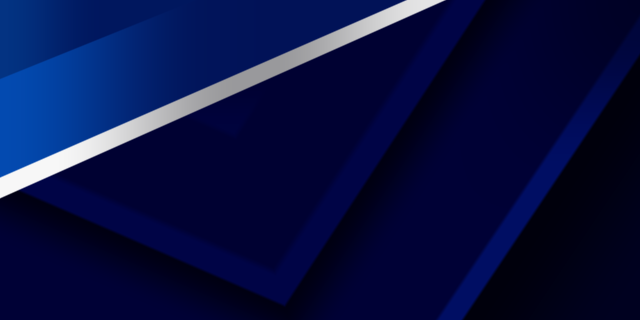
Give the GLSL for this background, as a Shadertoy shader.

```glsl
// Layered navy panels with lit rims and soft shadows under a slanted silver band.

// Colours
const vec3 SHADOW = vec3(0.0, 0.0, 0.045);
const vec3 GROUND = vec3(0.0, 0.005, 0.125);
const vec3 NAVY = vec3(0.0, 0.004, 0.21);
const vec3 PANEL = vec3(0.0, 0.004, 0.195);
const vec3 PANEL_RIM = vec3(0.0, 0.015, 0.275);
const vec3 BRIGHT_RIM = vec3(0.0, 0.055, 0.39);
const vec3 ROYAL = vec3(0.01, 0.29, 0.69);
const vec3 ROYAL_DARK = vec3(0.005, 0.085, 0.36);
const vec3 CORNER = vec3(0.01, 0.20, 0.51);
const vec3 CORNER_DARK = vec3(0.0, 0.09, 0.37);
const vec3 DEEP_BLUE = vec3(0.005, 0.07, 0.34);
const vec3 SILVER_DARK = vec3(0.60, 0.60, 0.61);
const vec3 SILVER_LIGHT = vec3(0.97);

// Layout in canvas heights: x from 0 to 2, y from 0 to 1
const vec2 PANEL_TIP = vec2(0.89, 0.044);
const vec2 PANEL_LEFT = vec2(0.08, 0.396);
const vec2 PANEL_RIGHT = vec2(1.516, 1.0);
const vec2 INNER_TIP = vec2(0.735, 0.572);
const vec2 WIDE_LOW = vec2(1.445, 0.0);
const vec2 WIDE_HIGH = vec2(2.0, 0.83);
const float RIM_WIDTH = 0.085;
const float BRIGHT_RIM_WIDTH = 0.066;
const float SHADOW_REACH = 0.17;

// Signed distance to the line a-b, positive on its right-hand side
float lineSide(vec2 p, vec2 a, vec2 b) {
    vec2 dir = normalize(b - a);
    return dot(p - a, vec2(dir.y, -dir.x));
}

// Signed distance to a downward wedge shaped like the front panel
float wedge(vec2 p, vec2 tip) {
    vec2 q = p - tip + PANEL_TIP;
    return max(lineSide(q, PANEL_TIP, PANEL_RIGHT), lineSide(q, PANEL_LEFT, PANEL_TIP));
}

// Coverage of the negative side of a distance
float inside(float d, float soft) {
    return 1.0 - smoothstep(-soft, soft, d);
}

void mainImage(out vec4 fragColor, in vec2 fragCoord) {
    vec2 p = fragCoord / iResolution.y;
    p.x *= 2.0 * iResolution.y / iResolution.x;
    float edge = 1.0 / iResolution.y;

    // Ground in the lower right, darkest beside the wide panel
    float wide = lineSide(p, WIDE_LOW, WIDE_HIGH);
    vec3 col = mix(SHADOW, GROUND, smoothstep(0.0, 0.4, wide));

    // Wide panel, dimming to the upper right, with its bright rim
    float dim = smoothstep(1.4, 2.0, p.x) * smoothstep(0.3, 1.0, p.y);
    vec3 wideCol = mix(NAVY, GROUND, 0.75 * dim);
    float rim = smoothstep(-0.008, 0.008, wide + BRIGHT_RIM_WIDTH);
    wideCol = mix(wideCol, BRIGHT_RIM, rim * (1.0 - 0.65 * smoothstep(0.45, 0.9, p.y)));

    // Shadow cast by the front panel
    float panel = wedge(p, PANEL_TIP);
    float shade = 1.0 - smoothstep(-0.02, SHADOW_REACH, panel);
    wideCol = mix(wideCol, SHADOW, 0.9 * shade);
    col = mix(col, wideCol, inside(wide, 2.0 * edge));

    // Front panel, its rim and a faint inner wedge
    float panelRim = smoothstep(-0.015, 0.015, panel + RIM_WIDTH);
    vec3 panelCol = mix(PANEL, PANEL_RIM, panelRim);
    float inner = inside(wedge(p, INNER_TIP), 0.012);
    inner *= 1.0 - smoothstep(0.57, 0.76, p.y);
    panelCol = mix(panelCol, PANEL_RIM, 0.6 * inner);
    col = mix(col, panelCol, inside(panel, 2.0 * edge));

    // Silver band, bright at both ends
    float bandLow = lineSide(p, vec2(0.0, 0.380), vec2(1.393, 1.0));
    float bandHigh = lineSide(p, vec2(0.0, 0.445), vec2(1.271, 1.0));
    float shine = 1.0 - smoothstep(0.15, 0.75, p.x) + 0.8 * smoothstep(0.85, 1.35, p.x);
    vec3 silver = mix(SILVER_DARK, SILVER_LIGHT, shine);
    col = mix(col, silver, inside(bandLow, edge));

    // Royal blue strip and the darker corner above it
    vec3 strip = mix(ROYAL, ROYAL_DARK, smoothstep(0.0, 0.65, p.x));
    strip = mix(strip, DEEP_BLUE, smoothstep(0.5, 0.9, p.x));
    col = mix(col, strip, inside(bandHigh, edge));
    float corner = lineSide(p, vec2(0.0, 0.753), vec2(0.612, 1.0));
    vec3 cornerCol = mix(CORNER, CORNER_DARK, smoothstep(0.0, 0.32, p.x));
    col = mix(col, cornerCol, inside(corner, edge));

    fragColor = vec4(col, 1.0);
}
```
